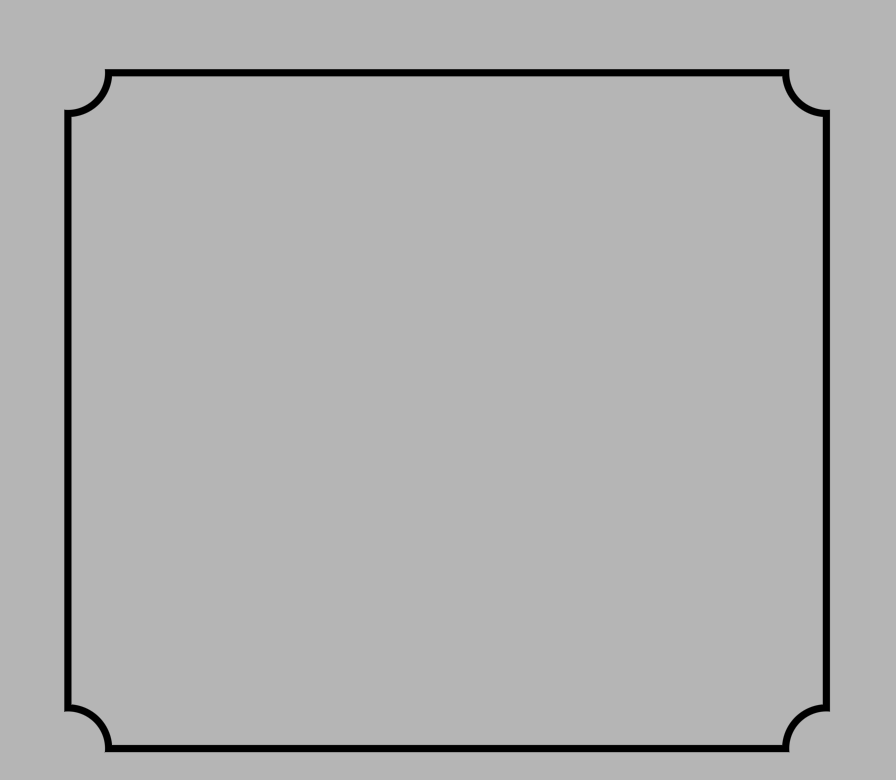
Give the GLSL for this background, as a Shadertoy shader.

```glsl
// Draws a thin black frame with scooped corners on a flat grey ground.

const vec3 GROUND = vec3(0.71);
const vec3 INK = vec3(0.0);

// Layout in units of the canvas height, measured from the canvas centre
const vec2 FRAME_CENTER = vec2(-0.0011, -0.0265);
const vec2 FRAME_HALF = vec2(0.4862, 0.4332);
const float SCOOP_RADIUS = 0.0522;
const float HALF_STROKE = 0.0046;

// Signed distance to a rectangle
float boxDistance(vec2 p, vec2 halfSize) {
    vec2 d = abs(p) - halfSize;
    return length(max(d, 0.0)) + min(max(d.x, d.y), 0.0);
}

// Rectangle grown by an offset, with a circle cut from each corner
float scoopedBox(vec2 p, vec2 halfSize, float radius, float grow) {
    float scoop = radius - grow - length(abs(p) - halfSize);
    return max(boxDistance(p, halfSize + grow), scoop);
}

// Band between the outer and inner outlines, with square line ends
float frameDistance(vec2 p, vec2 halfSize, float radius, float halfStroke) {
    float outer = scoopedBox(p, halfSize, radius, halfStroke);
    float inner = scoopedBox(p, halfSize, radius, -halfStroke);
    return max(outer, -inner);
}

void mainImage(out vec4 fragColor, in vec2 fragCoord) {
    vec2 p = (fragCoord - 0.5 * iResolution.xy) / iResolution.y;
    float pixel = 1.0 / iResolution.y;

    // Smooth frame coverage over the ground
    float dist = frameDistance(p - FRAME_CENTER, FRAME_HALF, SCOOP_RADIUS, HALF_STROKE);
    float coverage = 1.0 - smoothstep(-0.75 * pixel, 0.75 * pixel, dist);
    fragColor = vec4(mix(GROUND, INK, coverage), 1.0);
}
```
